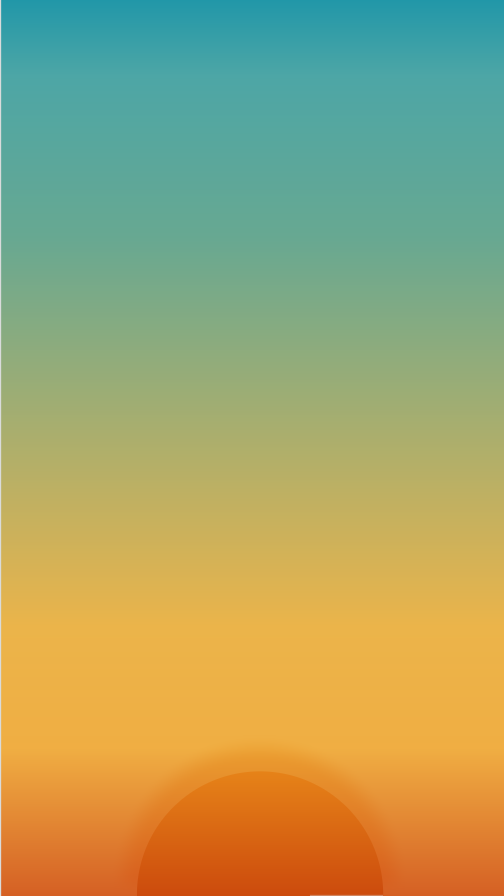
Write a Shadertoy shader that draws this background.

```glsl
// A low sun sinking under a smooth teal-to-amber evening sky.
// The sky is a chain of linear colour stops by height; the sun is a
// distance-field disc with a soft halo, both tinted by vertical gradients.

// Sky colours, from the ground up, and the heights where they sit
const vec3 HORIZON = vec3(0.835, 0.375, 0.140);
const vec3 AMBER   = vec3(0.940, 0.682, 0.262);
const vec3 GOLD    = vec3(0.922, 0.706, 0.290);
const vec3 SAGE    = vec3(0.405, 0.659, 0.570);
const vec3 AQUA    = vec3(0.302, 0.651, 0.650);
const vec3 TEAL    = vec3(0.130, 0.592, 0.660);
const float AMBER_Y = 0.165;
const float GOLD_Y  = 0.300;
const float SAGE_Y  = 0.735;
const float AQUA_Y  = 0.915;

// Sun and halo, measured in canvas widths
const vec2  SUN_CENTER  = vec2(0.516, 0.003);
const float SUN_RADIUS  = 0.2443;
const vec3  SUN_TOP     = vec3(0.900, 0.510, 0.095);
const vec3  SUN_BOTTOM  = vec3(0.800, 0.292, 0.050);
const vec2  HALO_CENTER = vec2(0.515, 0.026);
const float HALO_RADIUS = 0.268;
const float HALO_BLUR   = 0.028;
const vec3  HALO_TOP    = vec3(0.920, 0.610, 0.180);
const vec3  HALO_BOTTOM = vec3(0.845, 0.370, 0.115);

// Pale hairlines on the left border and under the sun
const vec3  HAIRLINE       = vec3(0.85, 0.86, 0.86);
const float HAIRLINE_WIDTH = 0.0023;
const vec2  GROUND_SPAN    = vec2(0.615, 0.760);

float ramp(float low, float high, float x) {
    return clamp((x - low) / (high - low), 0.0, 1.0);
}

vec3 skyColor(float height) {
    vec3 color = mix(HORIZON, AMBER, ramp(0.0, AMBER_Y, height));
    color = mix(color, GOLD, ramp(AMBER_Y, GOLD_Y, height));
    color = mix(color, SAGE, ramp(GOLD_Y, SAGE_Y, height));
    color = mix(color, AQUA, ramp(SAGE_Y, AQUA_Y, height));
    return mix(color, TEAL, ramp(AQUA_Y, 1.0, height));
}

// Antialiased coverage of the region where the distance is negative
float coverage(float dist, float pixel) {
    return clamp(0.5 - dist / pixel, 0.0, 1.0);
}

void mainImage(out vec4 fragColor, in vec2 fragCoord) {
    float pixel = 1.0 / iResolution.x;
    vec2 p = fragCoord * pixel;
    vec3 color = skyColor(fragCoord.y / iResolution.y);

    // Blurred halo, dissolving towards the ground
    float haloDist = length(p - HALO_CENTER) - HALO_RADIUS;
    float halo = 1.0 - smoothstep(-HALO_BLUR, HALO_BLUR, haloDist);
    halo *= smoothstep(-0.01, 0.05, p.y);
    vec3 haloColor = mix(HALO_BOTTOM, HALO_TOP, ramp(0.03, 0.29, p.y));
    color = mix(color, haloColor, halo * 0.9);

    // Crisp sun disc
    float sunDist = length(p - SUN_CENTER) - SUN_RADIUS;
    vec3 sunColor = mix(SUN_BOTTOM, SUN_TOP, ramp(0.0, SUN_RADIUS, p.y));
    color = mix(color, sunColor, coverage(sunDist, pixel));

    // Border hairlines
    float ground = coverage(abs(p.x - 0.5 * (GROUND_SPAN.x + GROUND_SPAN.y))
                            - 0.5 * (GROUND_SPAN.y - GROUND_SPAN.x), pixel);
    ground *= 0.4 * coverage(p.y - HAIRLINE_WIDTH, pixel);
    float border = coverage(p.x - HAIRLINE_WIDTH, pixel);
    color = mix(color, HAIRLINE, max(ground, border));

    fragColor = vec4(color, 1.0);
}
```
